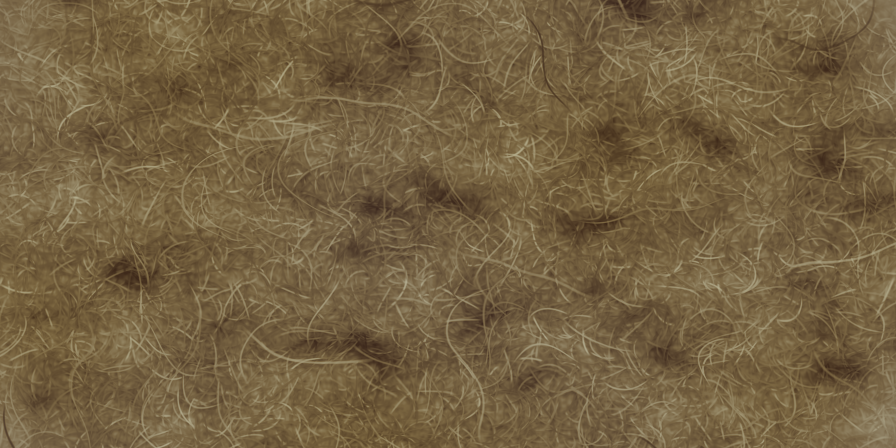
Reproduce this texture procedurally as a WebGL 2 fragment shader.

```glsl
#version 300 es
precision highp float;
// Matted tan wool: soft tufts, dark crevices and tangled curved fibres.

uniform vec2 u_resolution;
out vec4 fragColor;

const vec3 UMBER = vec3(0.34, 0.26, 0.17);
const vec3 TAN   = vec3(0.48, 0.40, 0.26);
const vec3 CREAM = vec3(0.64, 0.60, 0.47);

vec4 hash4(vec2 p) {
    vec4 q = fract(p.xyxy * vec4(0.1031, 0.1030, 0.0973, 0.1099));
    q += dot(q, q.wzxy + 33.33);
    return fract((q.xxyz + q.yzzw) * q.zywx);
}

float cornerSlope(vec2 cell, vec2 offset) {
    float angle = 6.2832 * hash4(cell + 71.0).x;
    return dot(vec2(cos(angle), sin(angle)), offset);
}

float gradientNoise(vec2 p) {
    vec2 i = floor(p), f = fract(p);
    vec2 u = f * f * f * (f * (f * 6.0 - 15.0) + 10.0);
    vec2 e = vec2(1.0, 0.0);
    float low  = mix(cornerSlope(i, f), cornerSlope(i + e.xy, f - e.xy), u.x);
    float high = mix(cornerSlope(i + e.yx, f - e.yx), cornerSlope(i + e.xx, f - e.xx), u.x);
    return mix(low, high, u.y);
}

// Lays one curved fibre per grid cell over the given tone.
float layFibres(float tone, float base, vec2 p, float scale, float width,
                float share, float flow, float spread, vec2 range, float seed) {
    float pixel = 1.0 / u_resolution.y;
    vec2 q = p * scale + seed * vec2(0.37, 0.71);
    vec2 home = floor(q);
    for (int y = -1; y <= 1; y++) {
        for (int x = -1; x <= 1; x++) {
            vec2 cell = home + vec2(x, y);
            vec4 shape = hash4(cell + seed * 17.0);
            vec4 look = hash4(cell + seed * 31.0 + 5.0);
            if (look.x > share) continue;

            vec2 d = q - cell - 0.5 - 0.6 * (shape.xy - 0.5);
            float angle = flow + spread * (shape.z - 0.5);
            float c = cos(angle), s = sin(angle);
            vec2 along = vec2(c * d.x + s * d.y, c * d.y - s * d.x);

            float bend = 1.3 * (shape.w - 0.5);
            float slope = 2.0 * bend * along.x;
            float side = (along.y - bend * along.x * along.x) / (scale * sqrt(1.0 + slope * slope));
            float reach = mix(0.5, 0.9, look.y);
            float taper = 1.0 - smoothstep(0.6 * reach, reach, abs(along.x));

            float line = 1.0 - smoothstep(max(width - pixel, 0.0), width + pixel, abs(side));
            float shadow = 1.0 - smoothstep(0.0, 4.0 * width + pixel, abs(side + 2.0 * width));
            float strand = base + mix(range.x, range.y, look.z * look.z);
            tone -= 0.022 * shadow * taper;
            tone = mix(tone, strand, line * taper * mix(0.5, 0.9, look.w));
        }
    }
    return tone;
}

vec3 woolColour(float tone) {
    vec3 shade = mix(UMBER, TAN, clamp((tone - 0.34) / 0.14, -0.7, 1.0));
    return shade + (CREAM - TAN) * clamp((tone - 0.48) / 0.16, 0.0, 1.4);
}

void main() {
    vec2 p = gl_FragCoord.xy / u_resolution.y;
    vec2 centre = 0.5 * u_resolution / u_resolution.y;

    // Wavy distortion and local combing direction
    vec2 wave = vec2(gradientNoise(p * 8.0 + 3.0), gradientNoise(p * 8.0 + 41.0));
    vec2 w = p + 0.018 * wave;
    float flow = 1.7 * gradientNoise(p * vec2(2.5, 3.5) + 19.0) - 0.15;

    // Tufts with shaded gaps between them
    float tuft = 0.65 * gradientNoise(w * vec2(4.0, 6.5) + 7.0)
               + 0.45 * gradientNoise(w * vec2(9.0, 15.0) + 23.0);
    float crevice = smoothstep(0.16, 0.52, -tuft);
    float haze = smoothstep(0.92, 1.2, length((p - centre) * vec2(1.0, 1.3)));
    float base = 0.492 + 0.15 * tuft - 0.10 * crevice + 0.045 * haze;

    // Fine fuzz underneath
    float fuzz = gradientNoise(w * vec2(55.0, 95.0)) + 0.7 * gradientNoise(w * vec2(120.0, 90.0) + 9.0);
    float tone = base - 0.012 + 0.09 * fuzz;

    // Dense tangle, from short fuzz to longer curls
    for (int i = 0; i < 12; i++) {
        float k = float(i);
        float scale = mix(30.0, 9.0, k / 11.0);
        float spread = mix(2.2, 4.5, fract(k * 0.618));
        tone = layFibres(tone, base, w, scale, 0.0017, 0.9, flow, spread,
                         vec2(-0.085, 0.18), k + 1.0);
    }
    tone = mix(tone, base, 0.45 * haze);

    // Sparse long hairs, pale and dark
    tone = layFibres(tone, 0.5, w, 4.5, 0.0020, 0.40, flow, 4.0, vec2(0.02, 0.17), 21.0);
    tone = layFibres(tone, 0.5, w, 3.2, 0.0028, 0.16, -0.2, 3.0, vec2(0.10, 0.24), 34.0);
    tone = layFibres(tone, 0.3, w, 6.0, 0.0022, 0.06, flow, 3.0, vec2(-0.04, 0.04), 47.0);

    // Slow drift between golden and greyish wool
    float grey = gradientNoise(p * 1.8 + 13.0) + 0.6 * haze;
    vec3 colour = woolColour(tone) + vec3(-0.008, 0.0, 0.035) * grey;
    fragColor = vec4(clamp(colour, 0.0, 1.0), 1.0);
}
```
